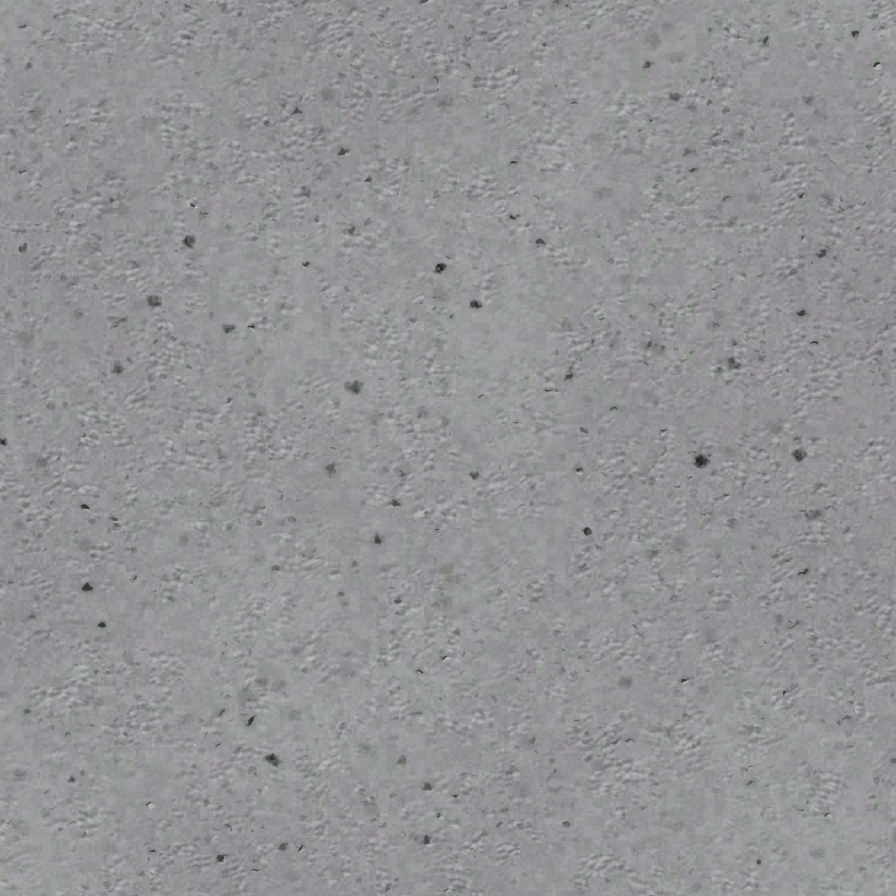
A Shadertoy shader for this texture:

```glsl
float hash(vec2 p) {
    vec3 q = fract(p.xyx * 0.1031);
    q += dot(q, q.yzx + 33.33);
    return fract((q.x + q.y) * q.z);
}

vec2 hash2(vec2 p) {
    return vec2(hash(p), hash(p + 71.3));
}

// Square patches of random value with narrow soft borders
float tiles(vec2 p) {
    vec2 i = floor(p), f = smoothstep(0.3, 0.7, fract(p));
    return mix(mix(hash(i), hash(i + vec2(1, 0)), f.x),
               mix(hash(i + vec2(0, 1)), hash(i + 1.0), f.x), f.y);
}

// Distance to the nearest cell point
float cellular(vec2 p) {
    vec2 cell = floor(p);
    float nearest = 2.0;
    for (int y = -1; y <= 1; y++)
    for (int x = -1; x <= 1; x++) {
        vec2 c = cell + vec2(x, y);
        nearest = min(nearest, length(c + hash2(c) - p));
    }
    return nearest;
}

// Broad drifting clouds, about -1 to 1
float clouds(vec2 p) {
    p += 0.12 * sin(p.yx * 9.0 + vec2(1.3, 4.1));
    return 0.5 * sin(dot(p, vec2(7.0, -5.0)) + 1.0)
         + 0.3 * sin(dot(p, vec2(5.0, 13.0)) + 2.4)
         + 0.2 * sin(dot(p, vec2(-23.0, 15.0)));
}

// Scattered ellipses; radius is in canvas units, stretch flattens them
float specks(vec2 uv, float scale, float density, float radius, float stretch) {
    vec2 p = uv * scale, cell = floor(p);
    float dark = 0.0;
    for (int y = -1; y <= 1; y++)
    for (int x = -1; x <= 1; x++) {
        vec2 c = cell + vec2(x, y), seed = c + scale * 3.7;
        if (hash(seed + 19.1) > density) continue;
        vec2 q = p - c - hash2(seed);
        float angle = 0.2 + 1.2 * (hash(seed + 7.7) - 0.5);
        q = mat2(cos(angle), -sin(angle), sin(angle), cos(angle)) * q;
        q.y *= 1.0 + stretch * hash(seed + 43.0);
        float size = radius * scale * mix(0.45, 1.1, hash(seed + 5.3));
        float depth = mix(0.3, 1.0, hash(seed + 31.7));
        dark = max(dark, depth * smoothstep(1.1, 0.35, length(q) / size));
    }
    return dark;
}

void mainImage(out vec4 fragColor, in vec2 fragCoord) {
    vec2 uv = fragCoord / iResolution.y;
    float cloud = clouds(uv);
    float block = tiles(uv * 96.0) - 0.5;
    float grain = tiles(uv * 280.0 + 11.0) - 0.5;
    float rough = smoothstep(0.8, 0.2, cellular(uv * 13.0) + 0.2 * cloud);

    // Cement: violet grey and green grey in faint blocks
    float tint = smoothstep(0.3, 0.7, 0.42 + 0.16 * cloud
               + 0.5 * (tiles(uv * 48.0 + 5.0) - 0.5) + 0.5 * (tiles(uv * 96.0 + 31.0) - 0.5));
    vec3 color = mix(vec3(0.594, 0.582, 0.602), vec3(0.580, 0.594, 0.583), tint);
    color += 0.022 * cloud + 0.045 * block + mix(0.025, 0.055, rough) * grain;

    // Broken embossed flecks, denser in rough areas
    vec2 lit = vec2(-0.0011, 0.0015);
    vec2 slope = uv * vec2(95.0, 140.0) + 0.5 * sin(uv.yx * 61.0);
    vec2 shift = lit * vec2(95.0, 140.0);
    float relief = cellular(slope + shift) - cellular(slope - shift);
    float patches = smoothstep(0.4, 0.85, tiles(uv * 75.0 + 9.0));
    color += relief * patches * mix(0.06, 0.2, rough);

    // Ragged outlines for all marks
    vec2 ragged = uv + 0.005 * (vec2(cellular(uv * 130.0), cellular(uv * 130.0 + 40.0)) - 0.5);

    // Faint smudges, fine specks, dark spots and slanted pits
    float smudge = specks(ragged, 30.0, 0.42, 0.0125, 0.8);
    float fine = specks(ragged, 80.0, 0.34, 0.0055, 1.2);
    float spot = specks(ragged, 10.0, 0.26, 0.0105, 0.5);
    float pit = specks(ragged, 30.0, 0.11, 0.0075, 2.0);
    float shade = 0.15 * smudge * (0.9 + 1.2 * grain);
    shade += 0.27 * fine * mix(0.3, 1.0, rough) * (0.9 + grain);
    shade = max(shade, max(0.68 * spot * (0.9 + 0.7 * grain), 0.64 * pit));
    color *= 1.0 - shade * vec3(1.0, 0.965, 1.01);

    // Pale rims on the lower right of pits
    float rim = specks(ragged + vec2(-0.002, 0.003), 30.0, 0.11, 0.0075, 2.0);
    color += 0.16 * max(rim - pit, 0.0) * smoothstep(0.5, 0.8, tiles(uv * 60.0));

    fragColor = vec4(clamp(color, 0.0, 1.0), 1.0);
}
```
